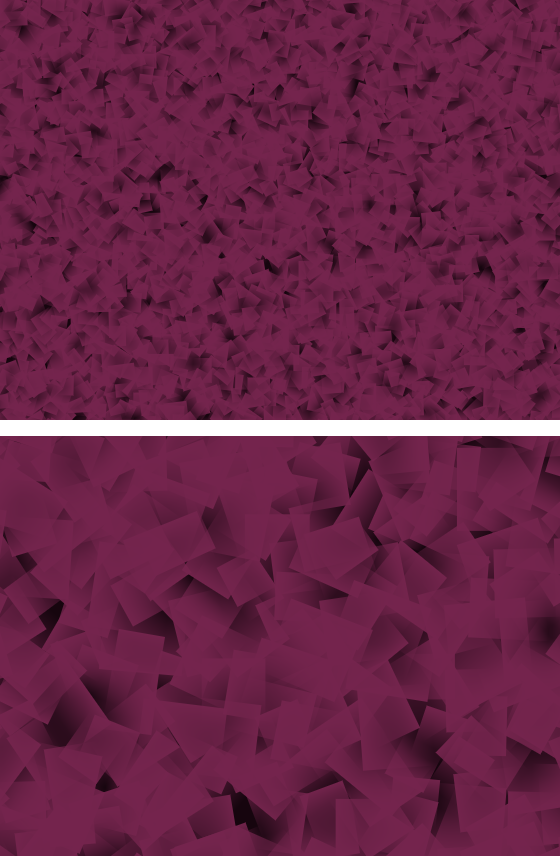
Top, the full canvas; bottom, a detail of the centre.
A WebGL 2 fragment shader for this background:

```glsl
#version 300 es
precision highp float;

// Scattered plum paper scraps over a near-black ground.
// Each grid cell holds one randomly turned rectangle, opaque at one edge and
// fading to clear at the other; the ground shows where the scraps are thin.

uniform vec2 u_resolution;
out vec4 fragColor;

const vec3 PLUM = vec3(0.455, 0.143, 0.302);
const vec3 GROUND = vec3(0.085, 0.020, 0.055);

const float CELL = 0.0275;      // grid spacing, in canvas heights
const float MIN_SIDE = 0.032;   // shortest scrap side
const float MAX_SIDE = 0.070;   // longest scrap side
const float MAX_ALPHA = 0.96;   // opacity at the solid edge
const int REACH = 2;            // neighbour cells a scrap can extend into
const float TAU = 6.2831853;

float hash(vec2 p) {
    return fract(sin(dot(p, vec2(127.1, 311.7))) * 43758.5453);
}

vec2 hash2(vec2 p, float seed) {
    return vec2(hash(p + seed), hash(p + seed + 19.37));
}

vec2 rotate(vec2 p, float angle) {
    float c = cos(angle);
    float s = sin(angle);
    return vec2(c * p.x + s * p.y, c * p.y - s * p.x);
}

// Signed distance to the sides of a rectangle
float boxDistance(vec2 p, vec2 halfSize) {
    vec2 d = abs(p) - halfSize;
    return max(d.x, d.y);
}

// Opacity of a rectangle that fades along its local y axis
float fadingScrap(vec2 p, vec2 halfSize, float pixel) {
    float inside = clamp(0.5 - boxDistance(p, halfSize) / pixel, 0.0, 1.0);
    float fade = clamp(0.5 + 0.5 * p.y / halfSize.y, 0.0, 1.0);
    return MAX_ALPHA * inside * fade;
}

// Opacity at p of the scrap belonging to one cell
float cellScrap(vec2 p, vec2 cell, float pixel) {
    vec2 center = (cell + hash2(cell, 3.1)) * CELL;
    vec2 halfSize = 0.5 * mix(vec2(MIN_SIDE), vec2(MAX_SIDE), hash2(cell, 47.9));
    float angle = TAU * hash(cell + 83.3);
    return fadingScrap(rotate(p - center, angle), halfSize, pixel);
}

// Share of the ground left visible after all nearby scraps
float groundVisibility(vec2 p, float pixel) {
    vec2 home = floor(p / CELL);
    float visible = 1.0;
    for (int y = -REACH; y <= REACH; y++) {
        for (int x = -REACH; x <= REACH; x++) {
            visible *= 1.0 - cellScrap(p, home + vec2(x, y), pixel);
        }
    }
    return visible;
}

void main() {
    float pixel = 1.0 / u_resolution.y;
    vec2 p = gl_FragCoord.xy * pixel;
    fragColor = vec4(mix(PLUM, GROUND, groundVisibility(p, pixel)), 1.0);
}
```
